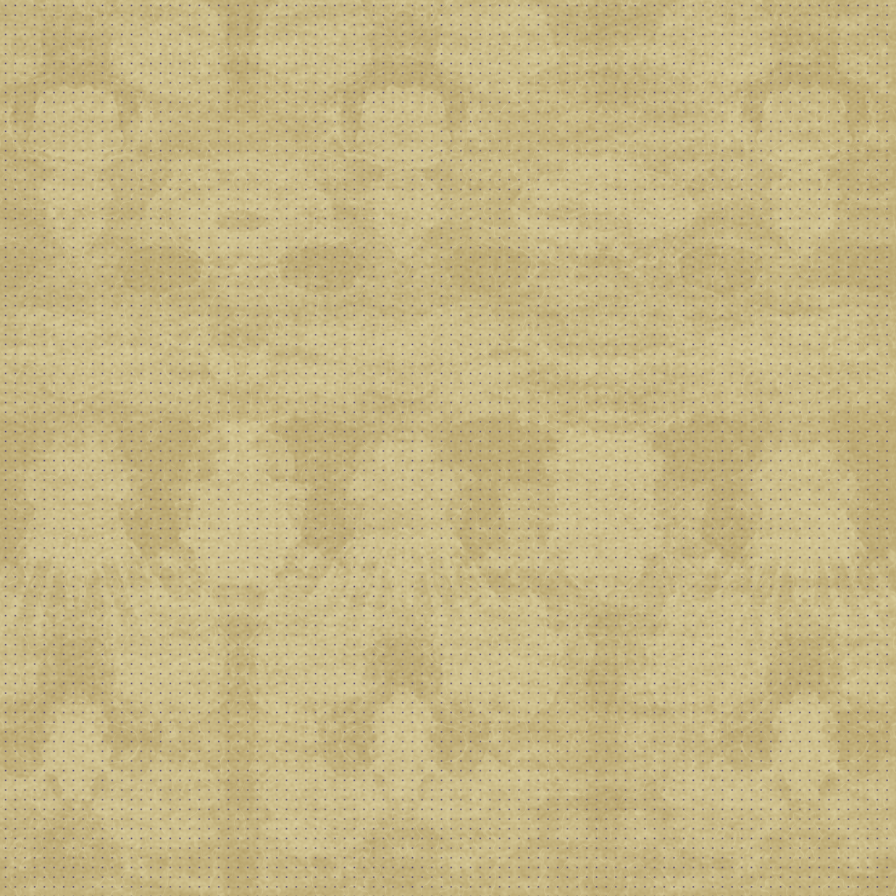
This pattern is drawn by a WebGL 1 fragment shader. Its source:

```glsl
precision highp float;
// Faded mirrored damask on straw-coloured paper, covered by a fine grid of dark pin dots.

uniform vec2 u_resolution;

#define DOTS 92.5
#define DOT_PHASE vec2(0.58, 0.556)
#define DOT_SIZE 0.00162
#define DOT_COLOR vec3(0.34, 0.29, 0.48)
#define DARK_STRAW vec3(0.747, 0.674, 0.462)
#define LIGHT_STRAW vec3(0.817, 0.760, 0.561)
#define RAGGED 0.42
#define VEINS 0.20
#define STREAKS 0.27
#define GRAIN 0.46

vec2 hashGradient(vec2 cell) {
  float angle = 6.2832 * fract(sin(dot(cell, vec2(127.1, 311.7))) * 4375.85);
  return vec2(cos(angle), sin(angle));
}

float gradientNoise(vec2 p) {
  vec2 i = floor(p), f = fract(p);
  vec2 w = f * f * f * (f * (f * 6.0 - 15.0) + 10.0);
  vec2 e = vec2(0.0, 1.0);
  float a = dot(hashGradient(i), f);
  float b = dot(hashGradient(i + e.yx), f - e.yx);
  float c = dot(hashGradient(i + e.xy), f - e.xy);
  float d = dot(hashGradient(i + e.yy), f - e.yy);
  return mix(mix(a, b, w.x), mix(c, d, w.x), w.y);
}

float fbm(vec2 p) {
  float sum = 0.0, gain = 1.0;
  for (int i = 0; i < 4; i++) {
    sum += gain * gradientNoise(p);
    p = p * 2.03 + 17.3;
    gain *= 0.55;
  }
  return sum;
}

// Filled ellipse with a worn edge; ragged offsets its outline.
float blob(vec2 p, vec2 center, vec2 radius, float ragged) {
  return 1.0 - smoothstep(0.93, 1.05, length((p - center) / radius) + ragged);
}

// Thin pale outline of the same ellipse.
float rim(vec2 p, vec2 center, vec2 radius, float ragged) {
  float d = abs(length((p - center) / radius) + 0.5 * ragged - 1.0);
  return 1.0 - smoothstep(0.01, 0.06, d);
}

// Damask tone: a is measured from the motif axes, b from the axes between them.
float damask(vec2 a, vec2 b) {
  float r = RAGGED * fbm(a * 24.0);
  float t = 0.44;
  // upper medallion and hanging bulb
  t -= 0.30 * blob(a, vec2(0.0, 0.122), vec2(0.078, 0.048), r);
  t += 0.45 * blob(a, vec2(0.0, 0.140), vec2(0.054, 0.042), r);
  t += 0.22 * blob(a, vec2(0.0, 0.230), vec2(0.038, 0.050), r);
  t += 0.25 * rim(a, vec2(0.0, 0.135), vec2(0.080, 0.054), r);
  // paired lobes, top and bottom
  t += 0.20 * blob(a, vec2(0.100, 0.040), vec2(0.066, 0.058), r);
  t += 0.22 * blob(a, vec2(0.100, 0.735), vec2(0.068, 0.068), r);
  t += 0.18 * blob(a, vec2(0.085, 0.900), vec2(0.068, 0.065), r);
  t += 0.20 * rim(a, vec2(0.100, 0.735), vec2(0.074, 0.074), r);
  // wide palmette between the medallions
  t += 0.22 * blob(b, vec2(0.0, 0.235), vec2(0.088, 0.055), r);
  t -= 0.22 * blob(b, vec2(0.0, 0.248), vec2(0.030, 0.012), r);
  t += 0.20 * rim(b, vec2(0.0, 0.240), vec2(0.095, 0.060), r);
  t -= 0.26 * blob(a, vec2(0.092, 0.295), vec2(0.042, 0.030), r);
  // waist: pale bar and twin beads
  t += 0.18 * blob(a, vec2(0.050, 0.395), vec2(0.100, 0.048), r);
  t += 0.28 * blob(b, vec2(0.020, 0.410), vec2(0.013, 0.013), 0.4 * r);
  // dark leaves around the lower flower
  t -= 0.32 * blob(a, vec2(0.108, 0.500), vec2(0.056, 0.040), r);
  t -= 0.26 * blob(a, vec2(0.082, 0.580), vec2(0.030, 0.045), r);
  t += 0.28 * blob(b, vec2(0.0, 0.565), vec2(0.060, 0.100), r);
  t += 0.22 * blob(a, vec2(0.0, 0.570), vec2(0.065, 0.075), r);
  // feathered fan below the flower
  vec2 fan = a - vec2(0.0, 0.52);
  float feather = smoothstep(0.2, 0.9, sin(atan(fan.x, fan.y) * 34.0 + 3.0 * r));
  t += 0.24 * feather * blob(a, vec2(0.045, 0.645), vec2(0.090, 0.055), r);
  // lower arch and cross
  t -= 0.26 * blob(a, vec2(0.0, 0.750), vec2(0.046, 0.040), r);
  t -= 0.24 * blob(a, vec2(0.060, 0.825), vec2(0.040, 0.036), r);
  t += 0.34 * blob(a, vec2(0.0, 0.835), vec2(0.038, 0.062), r);
  t += 0.25 * rim(a, vec2(0.035, 0.830), vec2(0.034, 0.022), r);
  // dark stems along the outer axes
  float stemSpan = smoothstep(0.67, 0.72, b.y) + 1.0 - smoothstep(0.10, 0.17, b.y);
  t -= 0.20 * stemSpan * (1.0 - smoothstep(0.014, 0.020, b.x + 0.03 * r));
  // mirrored mottling and pale hairline veins
  float vein = 1.0 - smoothstep(0.0, 0.07, abs(fbm(a * vec2(21.0, 17.0) + 5.0)));
  return t + VEINS * (vein + fbm(a * vec2(30.0, 44.0)));
}

// Share of a softened pixel covered by a centred segment, per axis.
vec2 coverage(vec2 offset, float size, vec2 soft) {
  vec2 lo = max(offset - 0.5 * soft, vec2(-0.5 * size));
  vec2 hi = min(offset + 0.5 * soft, vec2(0.5 * size));
  return max(hi - lo, 0.0) / soft;
}

void main() {
  vec2 pixel = 1.0 / u_resolution;
  vec2 q = vec2(gl_FragCoord.x, u_resolution.y - gl_FragCoord.y) * pixel;
  // uneven mirror folds
  float inner = min(abs(q.x - 0.085), min(abs(q.x - 0.4505), abs(q.x - 0.898)));
  float outer = min(abs(q.x - 0.268), abs(q.x - 0.675));
  float tone = damask(vec2(inner, q.y), vec2(outer, q.y));
  // wear: sideways streaks, darker borders, then paper grain
  tone += STREAKS * fbm(q * vec2(8.0, 36.0));
  vec2 border = abs(q - 0.5);
  tone -= 0.14 * smoothstep(0.36, 0.5, border.x) + 0.08 * smoothstep(0.40, 0.5, border.y);
  tone = smoothstep(0.08, 0.86, tone);
  tone += GRAIN * (gradientNoise(q * vec2(95.0, 170.0)) + gradientNoise(q * 241.0));
  vec3 color = mix(DARK_STRAW, LIGHT_STRAW, tone);
  // pin dots
  vec2 grid = q * DOTS - DOT_PHASE + 0.5;
  vec2 cover = coverage((fract(grid) - 0.5) / DOTS, DOT_SIZE, 1.25 * pixel);
  float ink = 0.95 + 0.2 * gradientNoise(floor(grid) * 0.37);
  gl_FragColor = vec4(mix(color, DOT_COLOR, cover.x * cover.y * ink), 1.0);
}
```
